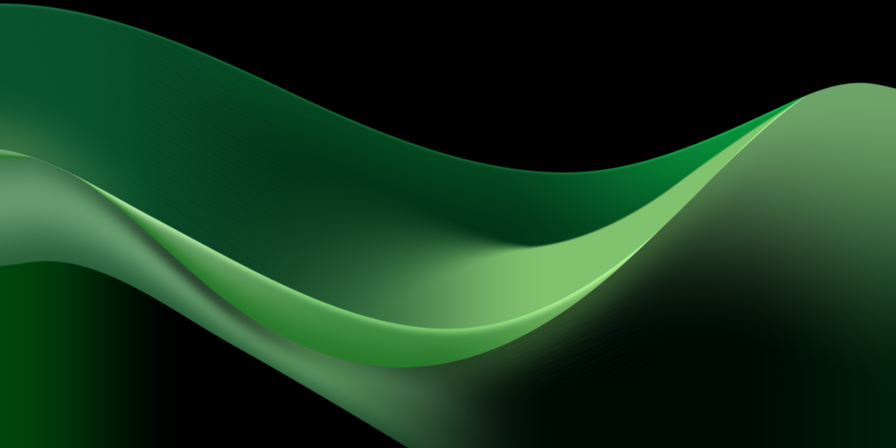
Reproduce this background procedurally as a WebGL 2 fragment shader.

```glsl
#version 300 es
precision highp float;

uniform vec2 u_resolution;
out vec4 fragColor;

// Cubic arc between two knots, each given as (x, height, slope)
float arc(float x, vec3 a, vec3 b) {
    float w = b.x - a.x;
    float t = clamp((x - a.x) / w, 0.0, 1.0);
    float s = t * t * (3.0 - 2.0 * t);
    float u = 1.0 - t;
    return mix(a.y, b.y, s) + w * t * u * (a.z * u - b.z * t);
}

float crestCurve(float x) {
    vec3 slope = vec3(0.625, 0.805, -0.475), valley = vec3(1.263, 0.615, 0.0);
    vec3 rise = vec3(1.70, 0.742, 0.46), peak = vec3(1.92, 0.815, 0.0);
    if (x < slope.x) return arc(x, vec3(0.0, 0.992, 0.0), slope);
    if (x < valley.x) return arc(x, slope, valley);
    if (x < rise.x) return arc(x, valley, rise);
    if (x < peak.x) return arc(x, rise, peak);
    return arc(x, peak, vec3(2.0, 0.802, -0.25));
}

float rimCurve(float x, float crest) {
    vec3 slope = vec3(0.339, 0.516, -0.53), valley = vec3(1.0, 0.266, 0.0);
    vec3 rise = vec3(1.51, 0.523, 0.97), join = vec3(1.797, 0.784, 0.6);
    if (x < slope.x) return arc(x, vec3(0.0, 0.667, -0.15), slope);
    if (x < valley.x) return arc(x, slope, valley);
    if (x < rise.x) return arc(x, valley, rise);
    return x < join.x ? min(arc(x, rise, join), crest) : crest;
}

float innerCurve(float x) {
    vec3 rise = vec3(1.51, 0.589, 0.75);
    if (x < rise.x) return arc(x, vec3(1.185, 0.448, 0.1), rise);
    return arc(x, rise, vec3(1.797, 0.784, 0.6));
}

float foldCurve(float x, float rim) {
    vec3 slope = vec3(0.521, 0.318, -0.72), valley = vec3(0.898, 0.18, 0.0);
    vec3 rise = vec3(1.302, 0.336, 0.75);
    if (x < slope.x) return min(rim, arc(x, vec3(0.08, 0.648, -0.3), slope));
    if (x < valley.x) return arc(x, slope, valley);
    if (x < rise.x) return arc(x, valley, rise);
    return x < 1.797 ? min(rim, arc(x, rise, vec3(1.797, 0.784, 0.7))) : rim;
}

float hemCurve(float x) {
    vec3 top = vec3(0.104, 0.417, 0.0), slope = vec3(0.521, 0.229, -0.56);
    if (x < top.x) return arc(x, vec3(0.0, 0.406, 0.08), top);
    if (x < slope.x) return arc(x, top, slope);
    return arc(x, slope, vec3(1.3, -0.24, -0.62));
}

float bell(float d, float width) {
    return exp(-d * d / (width * width));
}

// Fine woven lines from two layered sines
float weave(vec2 p, float offset) {
    return 0.6 * sin(offset * 520.0) + 0.4 * sin(offset * 310.0 + p.x * 40.0);
}

vec3 backdrop(vec2 p) {
    float glow = 1.0 - smoothstep(0.0, 0.43, p.x);
    return vec3(0.0, 0.27, 0.05) * glow * (1.0 - smoothstep(0.4, 0.6, p.y));
}

// Dark inner ribbon with light gathering in its hollow
vec3 ribbonColor(vec2 p, float crest, float rim, float inner) {
    vec3 c = mix(vec3(0.035, 0.32, 0.18), vec3(0.01, 0.20, 0.09), smoothstep(0.1, 0.75, p.x));
    c = mix(c, vec3(0.02, 0.42, 0.17), smoothstep(1.1, 1.7, p.x));
    c *= 1.0 + 0.35 * bell(p.y - crest, 0.09) * smoothstep(0.3, 0.7, p.x);
    c = mix(c, vec3(0.26, 0.48, 0.28), 0.75 * bell(p.y - rim, 0.08) * (1.0 - smoothstep(0.0, 0.4, p.x)));
    float soft = mix(0.21, 0.004, smoothstep(0.65, 1.22, p.x));
    float lit = smoothstep(-soft, soft, inner - p.y) * smoothstep(0.3, 1.2, p.x);
    vec3 hollow = mix(vec3(0.34, 0.57, 0.35), vec3(0.50, 0.76, 0.43), smoothstep(0.8, 1.25, p.x));
    c = mix(c, hollow, lit);
    c += 0.006 * weave(p, p.y - rim) * bell(p.x - 0.45, 0.25);
    return c + vec3(0.06, 0.14, 0.08) * bell(p.y - crest, 0.005);
}

// Glossy band between the rim and the fold
vec3 bandColor(vec2 p, float rim, float fold) {
    float v = clamp((rim - p.y) / max(rim - fold, 0.003), 0.0, 1.0);
    vec3 upper = mix(vec3(0.45, 0.66, 0.44), vec3(0.25, 0.55, 0.25), smoothstep(0.3, 0.85, p.x));
    vec3 c = mix(upper, vec3(0.16, 0.48, 0.17), smoothstep(0.1, 1.0, v));
    c = mix(c, vec3(0.46, 0.71, 0.39), smoothstep(0.95, 1.35, p.x));
    return c + vec3(0.23, 0.24, 0.19) * bell(p.y - rim, 0.012) * smoothstep(0.05, 0.3, p.x);
}

// Wide front sheet, bright at the peak and shadowed below
vec3 sheetColor(vec2 p, float fold, float hem) {
    float dip = 0.15 * bell(p.x - 1.55, 0.35);
    float light = smoothstep(0.08 + dip, 0.83, p.y);
    vec3 c = mix(vec3(0.0, 0.04, 0.02), vec3(0.43, 0.64, 0.41), light);
    c += vec3(0.0, 0.07, 0.02) * smoothstep(1.65, 2.0, p.x) * (1.0 - light);
    c += vec3(0.13, 0.20, 0.10) * bell(p.y - fold, 0.08) * bell(p.x - 1.2, 0.35);
    float side = 1.0 - smoothstep(0.65, 1.25, p.x);
    float v = (p.y - hem) / max(fold - hem, 0.01);
    vec3 sideColor = mix(vec3(0.13, 0.35, 0.20), vec3(0.39, 0.60, 0.42), bell(v - 0.62, 0.42));
    sideColor = mix(sideColor, vec3(0.33, 0.56, 0.34), 0.8 * bell(p.y - hem - 0.07, 0.06) * smoothstep(0.35, 0.65, p.x));
    sideColor *= 1.0 - 0.45 * bell(p.y - fold + 0.012, 0.025) * bell(p.x - 0.45, 0.22);
    c = mix(c, sideColor, side * (1.0 - 0.55 * smoothstep(0.12, 0.3, p.y - hem) * smoothstep(0.6, 0.9, p.x)));
    return c + 0.009 * weave(p, p.y - 0.5 * p.x) * bell(p.x - 1.3, 0.25) * bell(p.y - 0.22, 0.12);
}

void main() {
    vec2 p = gl_FragCoord.xy / u_resolution.y;
    p.x *= 2.0 * u_resolution.y / u_resolution.x;
    float edge = 1.2 / u_resolution.y;
    float crest = crestCurve(p.x);
    float rim = rimCurve(p.x, crest);
    float fold = foldCurve(p.x, rim);
    float hem = hemCurve(p.x);

    // Layer the surfaces from back to front
    vec3 color = ribbonColor(p, crest, rim, innerCurve(p.x));
    color = mix(color, bandColor(p, rim, fold), smoothstep(-edge, edge, rim - p.y));
    color = mix(color, sheetColor(p, fold, hem), smoothstep(-edge, edge, fold - p.y));
    float inside = smoothstep(-edge, edge, crest - p.y) * smoothstep(-edge, edge, p.y - hem);
    fragColor = vec4(mix(backdrop(p), color, inside), 1.0);
}
```
